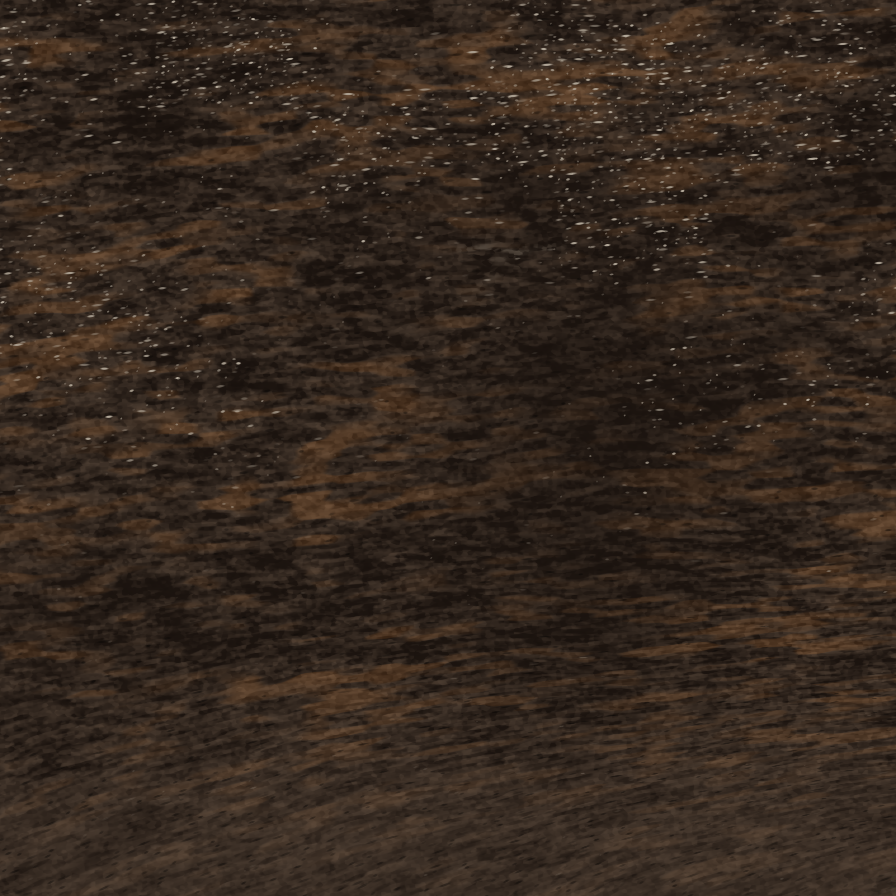
A Shadertoy shader for this texture:

```glsl
// Dark stained wood: stretched cellular grain in several sizes, bent by
// layered sines, with warm streaks, gloss flecks near the top and
// slanted pores under a pale haze at the bottom.

const vec3 DARK_STAIN = vec3(0.092, 0.064, 0.048);
const vec3 PALE_WOOD  = vec3(0.345, 0.280, 0.228);
const vec3 WARM_TINT  = vec3(0.070, 0.022, -0.018);
const vec3 GLOSS      = vec3(0.700, 0.660, 0.600);
const vec3 KNOT_GREY  = vec3(0.330, 0.290, 0.250);

vec2 hash2(vec2 p) {
    vec3 q = fract(p.xyx * vec3(0.1031, 0.1030, 0.0973));
    q += dot(q, q.yzx + 33.33);
    return fract((q.xx + q.yz) * q.zy);
}

// Slide each row by its own amount so cells do not line up in columns
vec2 staggerRows(vec2 p) {
    return p + vec2(19.0 * hash2(vec2(floor(p.y), 3.7)).x, 0.0);
}

// Smooth cellular noise: random cell values blended by distance, -0.5 to 0.5
float cellGrain(vec2 p, float sharpness) {
    vec2 cell = floor(p), local = fract(p);
    float total = 0.0, weight = 0.0;
    for (int y = -1; y <= 1; y++)
    for (int x = -1; x <= 1; x++) {
        vec2 offset = vec2(x, y);
        vec2 d = offset + 0.1 + 0.8 * hash2(cell + offset) - local;
        float w = exp(-sharpness * dot(d, d));
        total += w * hash2(cell + offset + 71.7).x;
        weight += w;
    }
    return total / weight - 0.5;
}

// Scattered soft dashes, one per cell at most
float flecks(vec2 p, float density) {
    vec2 q = staggerRows(p);
    vec2 place = hash2(floor(q) + 13.1);
    vec2 kind = hash2(floor(q) + 57.9);
    vec2 radius = vec2(mix(0.14, 0.42, kind.y * kind.y), 0.34);
    vec2 center = mix(radius, 1.0 - radius, place);
    vec2 d = (fract(q) - center) / radius;
    d.y -= 0.5 * (place.x - 0.3) * d.x;
    float shape = 1.0 - smoothstep(0.3, 1.0, length(d));
    float present = smoothstep(-0.02, 0.04, density - kind.x);
    return shape * present * mix(0.25, 1.0, hash2(floor(q) + 91.3).x);
}

// Slow undulation from layered sines
float waves(vec2 p) {
    return 0.5 * sin(5.0 * p.x + 3.0 * p.y + 0.7)
         + 0.3 * sin(11.0 * p.x - 9.0 * p.y + 2.1)
         + 0.2 * sin(23.0 * p.x + 17.0 * p.y);
}

float softSpot(vec2 p, vec2 center, vec2 radius) {
    vec2 d = (p - center) / radius;
    return exp(-dot(d, d));
}

// Fibre coordinates: steep slant at the bottom, almost level above
vec2 alongFibres(vec2 p) {
    float slope = mix(0.34, 0.06, smoothstep(0.0, 0.42, p.y));
    return vec2(p.x, p.y - slope * p.x + 0.008 * waves(p));
}

void mainImage(out vec4 fragColor, in vec2 fragCoord) {
    vec2 uv = fragCoord / iResolution.y;
    vec2 fibre = alongFibres(uv);
    float haze = 1.0 - smoothstep(0.03, 0.28, uv.y);
    float upper = smoothstep(0.25, 0.95, uv.y);

    // Grain from broad bands to fine fibres
    float patches = cellGrain(fibre * vec2(4.0, 8.0) + 3.0, 4.0);
    float broad   = cellGrain(fibre * vec2(9.0, 36.0) + 11.0, 5.0);
    float streaks = cellGrain(fibre * vec2(24.0, 105.0) + 29.0, 7.0);
    float fibres  = cellGrain(fibre * vec2(62.0, 200.0) + 47.0, 8.0);
    float dust    = cellGrain(uv * vec2(190.0, 250.0) + 83.0, 8.0);

    // Large stained areas
    vec2 bent = uv + 0.04 * vec2(waves(uv.yx * 1.7), waves(uv * 2.0))
              + 0.07 * vec2(patches + streaks, broad);
    float stain = softSpot(bent, vec2(0.73, 0.53), vec2(0.20, 0.17))
                + 0.7 * softSpot(bent, vec2(0.66, 0.31), vec2(0.14, 0.12))
                + 0.5 * softSpot(bent, vec2(0.06, 0.32), vec2(0.20, 0.11))
                + 0.6 * softSpot(bent, vec2(0.60, 0.78), vec2(0.20, 0.07))
                + 0.6 * softSpot(bent, vec2(0.98, 0.82), vec2(0.16, 0.08));
    stain = min(stain, 1.0);

    // Tone and colour
    float grain = 0.22 * patches + 0.28 * broad + 0.44 * streaks
                + 0.50 * fibres + 0.36 * dust;
    float contrast = mix(1.0, 0.62, haze) * (1.0 - 0.35 * stain);
    float tone = 0.40 + 0.16 * haze - 0.22 * stain + contrast * grain;
    vec3 color = mix(DARK_STAIN, PALE_WOOD, max(tone, 0.06 + 0.2 * tone));
    float warmth = smoothstep(0.02, 0.5, 0.5 * broad + 0.8 * streaks + 0.3 * patches);
    color += WARM_TINT * warmth * (1.0 - 0.8 * haze) * (1.0 - 0.6 * stain);

    // Dark slanted pores
    float pores = flecks(fibre * vec2(40.0, 165.0) + 5.0, 0.15 + 0.35 * haze);
    color *= 1.0 - 0.38 * pores;

    // Worn grey knot
    float knot = softSpot(bent, vec2(0.55, 0.71), vec2(0.024, 0.022));
    color = mix(color, KNOT_GREY, knot * clamp(0.45 + 0.9 * dust + fibres, 0.0, 0.8));

    // Gloss flecks gathered in clusters
    float cluster = smoothstep(-0.05, 0.3, cellGrain(uv * vec2(6.0, 10.0) + 19.0, 5.0));
    float density = upper * (0.05 + 0.36 * cluster * (0.35 + 0.65 * upper));
    float gloss = flecks(fibre * vec2(48.0, 180.0), density)
                + 0.6 * flecks(fibre * vec2(90.0, 215.0) + 31.0, density);
    fragColor = vec4(clamp(mix(color, GLOSS, min(gloss, 1.0)), 0.0, 1.0), 1.0);
}
```
